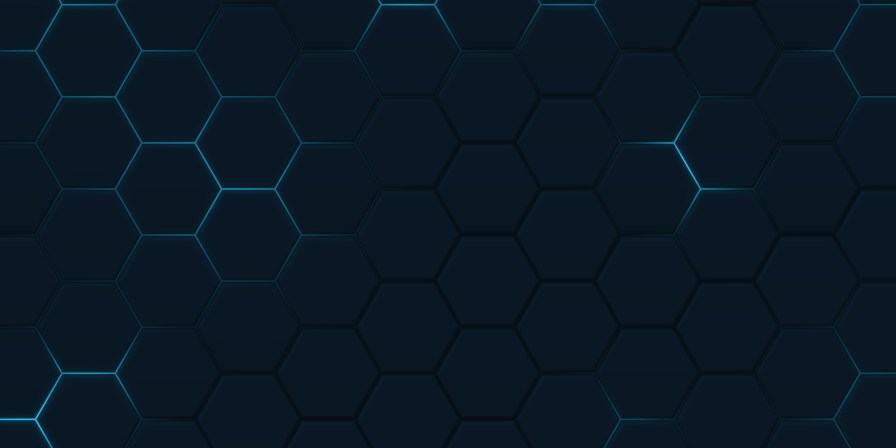
This background is drawn by a WebGL 2 fragment shader. Its source:

```glsl
#version 300 es
precision highp float;

uniform vec2 u_resolution;
out vec4 outColor;

// Lights behind the panels: centre, radius, strength
const vec4 LIGHTS[11] = vec4[11](
    vec4(0.04, 0.05, 0.13, 1.10), vec4(0.22, 0.16, 0.12, 0.75),
    vec4(0.16, 0.97, 0.22, 0.65), vec4(0.37, 0.63, 0.27, 0.48),
    vec4(0.58, 0.59, 0.20, 0.48), vec4(0.91, 1.00, 0.14, 0.85),
    vec4(1.27, 1.00, 0.13, 0.60), vec4(1.54, 0.64, 0.12, 1.05),
    vec4(1.97, 0.90, 0.17, 0.60), vec4(1.94, 0.11, 0.17, 0.48),
    vec4(1.39, 0.04, 0.12, 0.42));

// Offset from the nearest centre of a flat-topped hexagon of height 1
vec2 hexOffset(vec2 u) {
    vec2 period = vec2(sqrt(3.0), 1.0);
    vec2 a = mod(u + 0.5 * period, period) - 0.5 * period;
    vec2 b = mod(u, period) - 0.5 * period;
    return dot(a, a) < dot(b, b) ? a : b;
}

float lightAt(vec2 p) {
    float sum = 0.0;
    for (int i = 0; i < 11; i++) {
        vec2 v = (p - LIGHTS[i].xy) / LIGHTS[i].z;
        sum += LIGHTS[i].w * exp(-dot(v, v));
    }
    return min(sum, 1.15);
}

void main() {
    vec2 p = gl_FragCoord.xy / u_resolution.y;
    float hexHeight = 0.2057;
    vec2 u = (p - vec2(0.198, 0.8867)) / hexHeight;
    float pixel = 1.0 / (u_resolution.y * hexHeight);

    // Distance to the nearest side and that side's outward normal
    vec2 q = hexOffset(u);
    vec2 cell = u - q;
    float slanted = dot(abs(q), vec2(0.866, 0.5));
    float edge = 0.5 - max(abs(q.y), slanted);
    vec2 normal = abs(q.y) > slanted ? vec2(0.0, sign(q.y))
                                     : sign(q) * vec2(0.866, 0.5);
    float facing = dot(normal, vec2(-0.5, 0.866));

    // Panel face with a slight tone change per cell
    float tone = sin(cell.x * 3.7 + 1.3 * sin(cell.y * 2.9));
    vec3 color = vec3(0.038, 0.092, 0.142) * (1.0 + 0.02 * tone + 0.04 * q.y);

    // Bevel highlight and the shadowed gap
    float bevel = exp(-pow((edge - 0.04) / 0.02, 2.0)) * max(facing, 0.0);
    color += vec3(0.0, 0.016, 0.022) * bevel;
    float gapWidth = mix(0.028, 0.052, smoothstep(0.2, -0.8, facing));
    float gap = 1.0 - smoothstep(0.2 * gapWidth, gapWidth + 0.5 * pixel, edge);
    color = mix(color, vec3(0.022, 0.052, 0.075), 0.85 * gap);

    // Light leaking through the gaps
    float light = lightAt(p);
    float core = 1.0 - smoothstep(0.0, 0.008 + pixel, edge);
    float halo = 0.3 * exp(-edge / 0.024);
    vec3 glow = mix(vec3(0.06, 0.55, 0.70), vec3(0.10, 0.74, 0.94), min(light, 1.0));
    color = mix(color, glow, min(light * max(core, halo), 1.0));

    outColor = vec4(color, 1.0);
}
```
